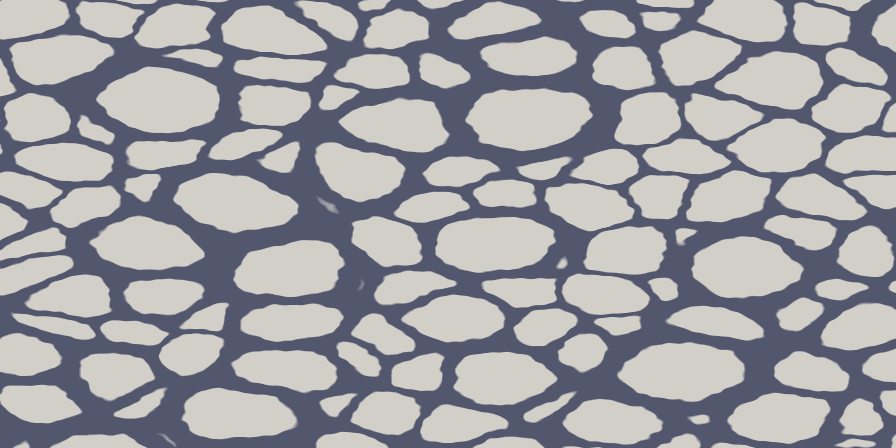
This pattern is drawn by a Shadertoy shader. Its source:

```glsl
// Flat pale pebbles of mixed size, packed closely in dark slate mortar.

const float ROWS = 10.5;    // pebble cells per canvas height
const float STRETCH = 1.9;  // horizontal elongation of the pebbles

vec3 hash3(vec2 cell) {
    vec3 q = fract(cell.xyx * vec3(0.1031, 0.1030, 0.0973));
    q += dot(q, q.yxz + 33.33);
    return fract((q.xxy + q.yzz) * q.zyx);
}

float cornerSlope(vec2 corner, vec2 offset) {
    float angle = 6.2832 * hash3(corner + 91.0).x;
    return dot(vec2(cos(angle), sin(angle)), offset);
}

float gradientNoise(vec2 p) {
    vec2 i = floor(p), f = fract(p), e = vec2(0, 1);
    vec2 u = f * f * f * (f * (f * 6.0 - 15.0) + 10.0);
    return mix(mix(cornerSlope(i, f), cornerSlope(i + e.yx, f - e.yx), u.x),
               mix(cornerSlope(i + e, f - e), cornerSlope(i + 1.0, f - 1.0), u.x), u.y);
}

vec2 noise2(vec2 p) {
    return vec2(gradientNoise(p), gradientNoise(p + 37.4));
}

// Pebble of a cell: centre in xy, wanted radius in z; few are large.
vec3 pebble(vec2 cell) {
    vec3 h = hash3(cell + 17.0);
    vec2 centre = cell + 0.5 + 0.75 * (h.xy - 0.5);
    centre.x += 0.5 * mod(cell.y, 2.0);
    return vec3(centre, mix(0.25, 1.1, h.z * h.z * h.z));
}

// Squared distance less squared radius: large pebbles claim more room.
float power(vec2 p, vec3 stone) {
    vec2 d = p - stone.xy;
    return dot(d, d) - stone.z * stone.z;
}

// Signed depth inside the pebble that owns point p, positive inside.
float pebbleDepth(vec2 p) {
    // Find the owner
    vec2 home = floor(p), ownerCell = home;
    vec3 owner = vec3(0);
    float nearest = 1e5;
    for (int y = -2; y <= 2; y++)
    for (int x = -2; x <= 2; x++) {
        vec2 cell = home + vec2(x, y);
        vec3 stone = pebble(cell);
        float d = power(p, stone);
        if (d < nearest) {
            nearest = d;
            owner = stone;
            ownerCell = cell;
        }
    }

    // Smooth minimum of the distances to all borders rounds the corners
    float size = 0.2 + 0.8 * owner.z;
    float sharpness = 6.0 / size;
    float sum = 0.0;
    for (int y = -3; y <= 3; y++)
    for (int x = -3; x <= 3; x++) {
        if (x == 0 && y == 0) continue;
        vec3 other = pebble(ownerCell + vec2(x, y));
        float border = 0.5 * (power(p, other) - nearest)
                     / max(distance(owner.xy, other.xy), 0.05);
        sum += exp(-sharpness * border);
    }
    return -log(sum) / sharpness - 0.11 * size;
}

void mainImage(out vec4 fragColor, in vec2 fragCoord) {
    vec2 p = fragCoord / iResolution.y * ROWS / vec2(STRETCH, 1.0) + vec2(5.3, 8.6);

    // Chipped, uneven outlines
    p += 0.10 * noise2(p * 2.3) + 0.05 * noise2(p * 6.0);

    float pixel = ROWS / iResolution.y;
    float cover = clamp(pebbleDepth(p) / pixel + 0.5, 0.0, 1.0);

    vec3 mortar = vec3(0.32, 0.34, 0.43);
    vec3 stone = vec3(0.82, 0.81, 0.78);
    fragColor = vec4(mix(mortar, stone, cover), 1.0);
}
```
